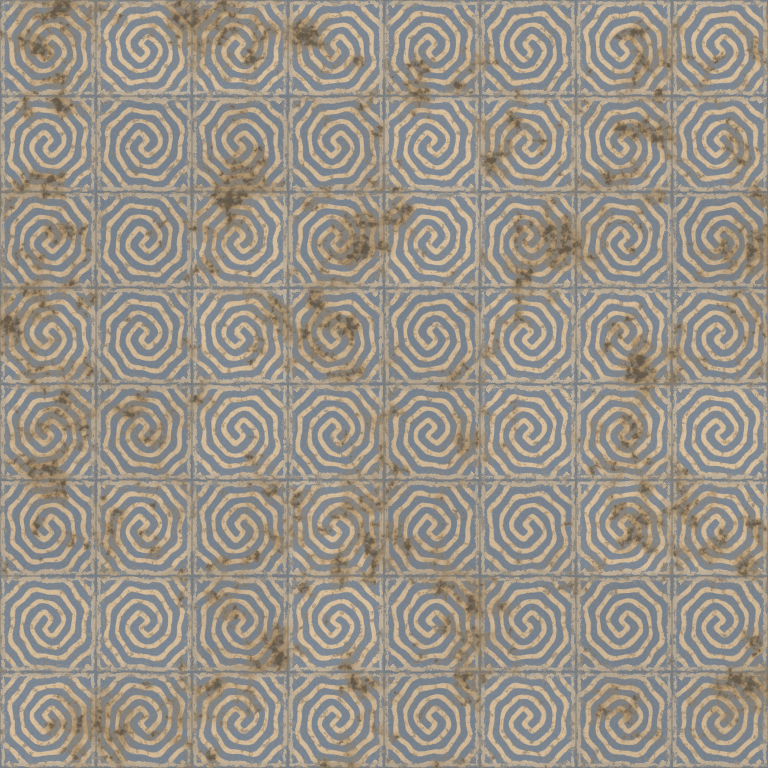
This pattern is drawn by a WebGL 1 fragment shader. Its source:

```glsl
precision highp float;

uniform vec2 u_resolution;

const float TILES = 8.0;
const float PITCH = 0.125;        // spacing of the rings, in tiles
const float HALF_LINE = 0.025;    // half width of a ring line
const float LAST_RING = 0.625;    // no lines beyond this radius
const float LOBES = 8.0;
const float LOBE_DEPTH = 0.045;
const float FRAME_INSET = 0.034;
const float FRAME_HALF = 0.012;
const float GROUT_HALF = 0.006;
const float EDGE_WEAR = 0.013;
const float PI = 3.14159265;

const vec3 BLUE = vec3(0.480, 0.520, 0.565);
const vec3 CREAM = vec3(0.825, 0.730, 0.600);
const vec3 OCHRE = vec3(0.600, 0.490, 0.345);
const vec3 SOOT = vec3(0.320, 0.285, 0.235);
const vec3 GROUT = vec3(0.460, 0.440, 0.400);

float hash(vec2 p) {
  p = fract(p * vec2(0.1031, 0.1137));
  p += dot(p, p.yx + 33.33);
  return fract((p.x + p.y) * p.x * 17.3);
}

vec2 gradientAt(vec2 cell) {
  float a = 2.0 * PI * hash(cell + 7.0);
  return vec2(cos(a), sin(a));
}

float gradientNoise(vec2 p) {
  vec2 i = floor(p);
  vec2 f = p - i;
  vec2 w = f * f * f * (f * (f * 6.0 - 15.0) + 10.0);
  vec2 e = vec2(1.0, 0.0);
  float low = mix(dot(gradientAt(i), f),
                  dot(gradientAt(i + e), f - e), w.x);
  float high = mix(dot(gradientAt(i + e.yx), f - e.yx),
                   dot(gradientAt(i + 1.0), f - 1.0), w.x);
  return mix(low, high, w.y);
}

float fbm(vec2 p) {
  float sum = 0.0;
  float amp = 0.7;
  for (int i = 0; i < 4; i++) {
    sum += amp * gradientNoise(p);
    p = mat2(1.6, 1.2, -1.2, 1.6) * p + 13.7;
    amp *= 0.55;
  }
  return sum;
}

// Signed distance to half rings, offset across a diagonal to join as a spiral.
float meander(vec2 p, float turn) {
  float r = length(p);
  float angle = atan(p.y, p.x + 1e-5);
  float ripple = cos(LOBES * angle) + 0.4 * cos(4.0 * angle);
  p *= 1.0 + LOBE_DEPTH * ripple * smoothstep(0.12, 0.45, r);
  p.x *= turn;
  vec2 q = vec2(p.x + p.y, p.y - p.x) * 0.70711;
  q.x -= 0.5 * PITCH * (q.y < 0.0 ? -1.0 : 1.0);
  vec2 q2 = q * q;
  float squared = sqrt(sqrt(dot(q2, q2)));
  float n = mix(squared, length(q), smoothstep(0.10, 0.34, r));
  float d = abs(fract(n / PITCH) - 0.5) * PITCH - HALF_LINE;
  return max(d, n - LAST_RING);
}

// Coverage of a band with the given signed distance.
float fill(float d, float blur) {
  return 1.0 - smoothstep(-blur, blur, d);
}

void main() {
  vec2 uv = gl_FragCoord.xy / u_resolution * TILES;
  vec2 tile = floor(uv);
  vec2 p = fract(uv) - 0.5;
  float blur = 0.9 * TILES / min(u_resolution.x, u_resolution.y);

  // Wear fields
  float cloud = fbm(uv * 0.95 + 3.1);
  float patches = fbm(uv * 4.0 + 21.0);
  float grain = fbm(uv * 14.0 + 5.0);
  float grit = fbm(uv * 34.0 + 47.0);

  // Glazed motif, handed at random on each tile
  float turn = hash(tile + 31.0) < 0.5 ? -1.0 : 1.0;
  vec2 bend = vec2(gradientNoise(uv * 5.0), gradientNoise(uv * 5.0 + 50.0));
  float edge = 0.5 - max(abs(p.x), abs(p.y));
  float rim = 1.0 - smoothstep(0.02, 0.12, edge);
  float chipping = EDGE_WEAR * (grain + 0.6 * grit) * (0.7 + 2.2 * rim);
  float line = fill(meander(p + 0.016 * bend, turn) + chipping, blur);

  // Worn frame and chipped border
  float frame = fill(abs(edge - FRAME_INSET) - FRAME_HALF + chipping, blur);
  float chips = rim * smoothstep(0.12, 0.34, grain + 0.5 * patches);
  float cream = max(max(line * (1.0 - 0.3 * rim), frame * 0.72), chips * 0.5);
  float flaked = smoothstep(0.16, 0.40, grain * 0.8 + patches * 0.5);
  cream *= 1.0 - 0.5 * flaked;

  // Dust veil, stains and dark pits
  float shade = 1.0 + 0.06 * (hash(tile + 83.0) - 0.5);
  vec3 color = mix(BLUE, CREAM, cream) * shade;
  float veil = smoothstep(-0.12, 0.36, cloud * 0.9 + patches * 0.5);
  color = mix(color, OCHRE, veil * mix(0.26, 0.32, cream));
  float rust = smoothstep(0.06, 0.42, cloud * 0.85 + patches * 0.7 + grain * 0.25);
  color = mix(color, OCHRE, rust * mix(0.40, 0.62, cream));
  float speckle = smoothstep(0.08, 0.36, grain + 0.5 * grit);
  color = mix(color, OCHRE, speckle * mix(0.16, 0.46, cream));
  float pits = smoothstep(0.22, 0.58, cloud * 0.65 + patches * 0.7 + grain * 0.5);
  color = mix(color, SOOT, 0.70 * pits);
  color *= 1.0 + 0.07 * grit;

  // Thin joints between tiles
  float joint = fill(edge - GROUT_HALF + 0.006 * grain, blur);
  color = mix(color, GROUT, 0.65 * joint);
  gl_FragColor = vec4(color, 1.0);
}
```
